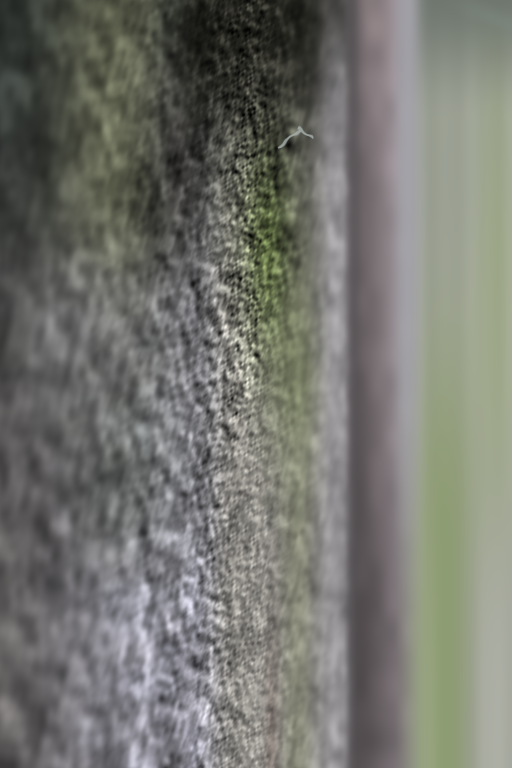
Reproduce this texture procedurally as a Shadertoy shader.

```glsl
// Weathered mossy wall in shallow focus, beside a brown post and blurred green boards.

float hash(vec2 p) {
    vec3 q = fract(vec3(p.xyx) * 0.1031);
    q += dot(q, q.yzx + 33.33);
    return fract((q.x + q.y) * q.z);
}

float noise(vec2 p) {
    vec2 i = floor(p), f = fract(p);
    f = f * f * (3.0 - 2.0 * f);
    return mix(mix(hash(i), hash(i + vec2(1, 0)), f.x),
               mix(hash(i + vec2(0, 1)), hash(i + vec2(1, 1)), f.x), f.y);
}

// Soft bump, one at the centre
float bump(float d, float width) {
    return exp(-d * d / (width * width));
}

// Layered grain whose fine octaves vanish as the blur grows
float grain(vec2 p, float blur) {
    float sum = 0.0, freq = 16.0, amp = 0.5;
    mat2 turn = mat2(0.99, 0.12, -0.12, 0.99);
    for (int i = 0; i < 5; i++) {
        float seen = exp(-freq * freq * blur * blur);
        sum += amp * seen * (noise(p * freq * vec2(1.4, 0.85) + float(i) * 17.3) - 0.5);
        p = turn * p;
        freq *= 2.0;
        amp *= 1.12;
    }
    return sum;
}

float segment(vec2 p, vec2 a, vec2 b) {
    vec2 d = b - a;
    return length(p - a - d * clamp(dot(p - a, d) / dot(d, d), 0.0, 1.0));
}

vec3 wallColour(vec2 uv, vec2 p) {
    float x = uv.x, y = uv.y;
    float blotch = noise(p * vec2(13.0, 10.0)) * 0.5 + noise(p * 27.0 + 9.0) * 0.5;

    // Shaded near side, with an olive stain above
    vec3 c = mix(vec3(0.35, 0.34, 0.34), vec3(0.17, 0.19, 0.18), smoothstep(0.3, 1.0, y));
    c = mix(c, vec3(0.38, 0.39, 0.31), bump(x - 0.22, 0.12) * smoothstep(0.35, 0.8, y) * 0.9);

    // Pale lichen, thickest low down
    float pale = smoothstep(0.0, 0.32, x) * (1.0 - smoothstep(0.3, 0.78, y));
    c = mix(c, vec3(0.58, 0.58, 0.63), pale * (0.3 + 0.85 * blotch));
    c = mix(c, vec3(0.53, 0.53, 0.55), bump(x - 0.39, 0.07) * bump(y - 0.5, 0.22) * 0.8);
    c = mix(c, vec3(0.47, 0.47, 0.48), bump(x - 0.14, 0.09) * bump(y - 0.58, 0.09) * 0.6);
    c = mix(c, vec3(0.34, 0.36, 0.33), bump(x - 0.25, 0.10) * bump(y - 0.39, 0.13) * 0.6);

    // Finer stone towards the far side
    vec3 stone = mix(vec3(0.54, 0.53, 0.51), vec3(0.38, 0.38, 0.35), smoothstep(0.45, 0.85, y));
    c = mix(c, stone, smoothstep(0.39, 0.47, x + 0.02 * blotch));
    c = mix(c, vec3(0.49, 0.50, 0.42), bump(x - 0.58, 0.03) * (1.0 - smoothstep(0.3, 0.5, y)) * 0.7);
    c = mix(c, vec3(0.44, 0.40, 0.38), bump(x - 0.53, 0.015) * (1.0 - smoothstep(0.05, 0.28, y)) * 0.7);

    // Moss and damp
    c = mix(c, vec3(0.46, 0.49, 0.37), bump(x - 0.58, 0.06) * bump(y - 0.51, 0.14) * 0.8);
    c = mix(c, vec3(0.29, 0.34, 0.19), bump(x - 0.525, 0.05) * bump(y - 0.68, 0.15) * 0.9);
    c = mix(c, vec3(0.22, 0.21, 0.21), bump(x - 0.35, 0.055) * bump(y - 0.80, 0.14) * 0.75);
    float damp = smoothstep(0.31, 0.39, x) * smoothstep(0.80, 0.98, y + 0.06 * blotch);
    c = mix(c, vec3(0.12, 0.12, 0.10), damp * 0.92);

    // Pale worn corner
    float corner = smoothstep(0.59, 0.66, x) * (1.0 - 0.6 * smoothstep(0.83, 1.0, y));
    return mix(c, vec3(0.60, 0.59, 0.61), corner * 0.85);
}

vec3 boardColour(vec2 uv) {
    float x = uv.x, y = uv.y;
    vec3 c = mix(vec3(0.63, 0.65, 0.58), vec3(0.61, 0.63, 0.58), smoothstep(0.5, 0.8, y));
    c = mix(c, vec3(0.55, 0.61, 0.44), bump(x - 0.865, 0.06) * (1.0 - smoothstep(0.3, 0.7, y)) * 0.9);
    c = mix(c, vec3(0.63, 0.67, 0.54), bump(x - 0.97, 0.04) * bump(y - 0.63, 0.3) * 0.85);
    c = mix(c, vec3(0.66, 0.67, 0.63), smoothstep(0.89, 0.96, x) * (1.0 - smoothstep(0.1, 0.45, y)));
    c += 0.06 * (noise(vec2(x * 38.0, y * 1.5)) - 0.5);
    c = mix(c, vec3(0.41, 0.44, 0.41), smoothstep(0.84, 1.02, y) * 0.9);
    float gap = bump(y - 0.985 + 0.25 * (x - 0.93), 0.012) * smoothstep(0.86, 0.96, x);
    return mix(c, vec3(0.50, 0.55, 0.52), gap * 0.4);
}

void mainImage(out vec4 fragColor, in vec2 fragCoord) {
    vec2 uv = fragCoord / iResolution.xy;
    vec2 p = fragCoord / iResolution.y;
    float x = uv.x, y = uv.y;

    // Focus lies on a narrow upright strip
    float away = x - 0.49;
    float blur = 0.001 + (away < 0.0 ? -0.038 : 0.07) * away;

    // Wall with lit grain, coarser left of a slanting edge
    float h = grain(p, blur);
    float relief = h - grain(p + vec2(0.002, 0.004) + blur * 0.5, blur);
    float edge = 0.43 + 0.16 * smoothstep(0.35, 0.75, y);
    float rough = mix(1.0, 0.45, smoothstep(edge - 0.03, edge + 0.05, x));
    float lit = rough * (0.60 * h + 0.75 * relief);
    vec3 colour = wallColour(uv, p) * (1.0 + lit) + 0.07 * max(lit, 0.0);
    float streak = noise(vec2(p.x * 90.0, p.y * 5.0)) - 0.5;
    colour *= 1.0 + 0.13 * streak * smoothstep(0.42, 0.5, x);

    // Brown post, brighter along its far side and near the top
    float across = smoothstep(0.70, 0.79, x);
    vec3 post = mix(vec3(0.40, 0.37, 0.38), vec3(0.58, 0.54, 0.56), across);
    post *= 0.82 + 0.24 * smoothstep(0.1, 0.75, y);
    post = mix(post, vec3(0.56, 0.51, 0.52), bump(x - 0.73, 0.035) * smoothstep(0.75, 1.0, y) * 0.8);
    post *= 1.0 + 0.14 * (noise(p * vec2(45.0, 28.0)) - 0.5);
    colour = mix(colour, post, smoothstep(0.668, 0.70, x));
    colour = mix(colour, vec3(0.31, 0.30, 0.31), bump(x - 0.689, 0.014) * 0.6);

    // Boards beyond, and the glow between them and the post
    colour = mix(colour, boardColour(uv), smoothstep(0.765, 0.83, x));
    float glow = bump(x - 0.797, 0.025) * smoothstep(0.1, 0.6, y);
    colour = mix(colour, vec3(0.64, 0.64, 0.67), glow * 0.85);

    // Loose pale thread
    vec2 q = p + 0.007 * (vec2(noise(p * 110.0), noise(p * 110.0 + 40.0)) - 0.5);
    float thread = min(segment(q, vec2(0.363, 0.810), vec2(0.392, 0.831)),
                       segment(q, vec2(0.388, 0.833), vec2(0.408, 0.821)));
    colour = mix(colour, vec3(0.66, 0.70, 0.69), 0.8 * (1.0 - smoothstep(0.0006, 0.0030, thread)));

    fragColor = vec4(clamp(colour, 0.0, 1.0), 1.0);
}
```
